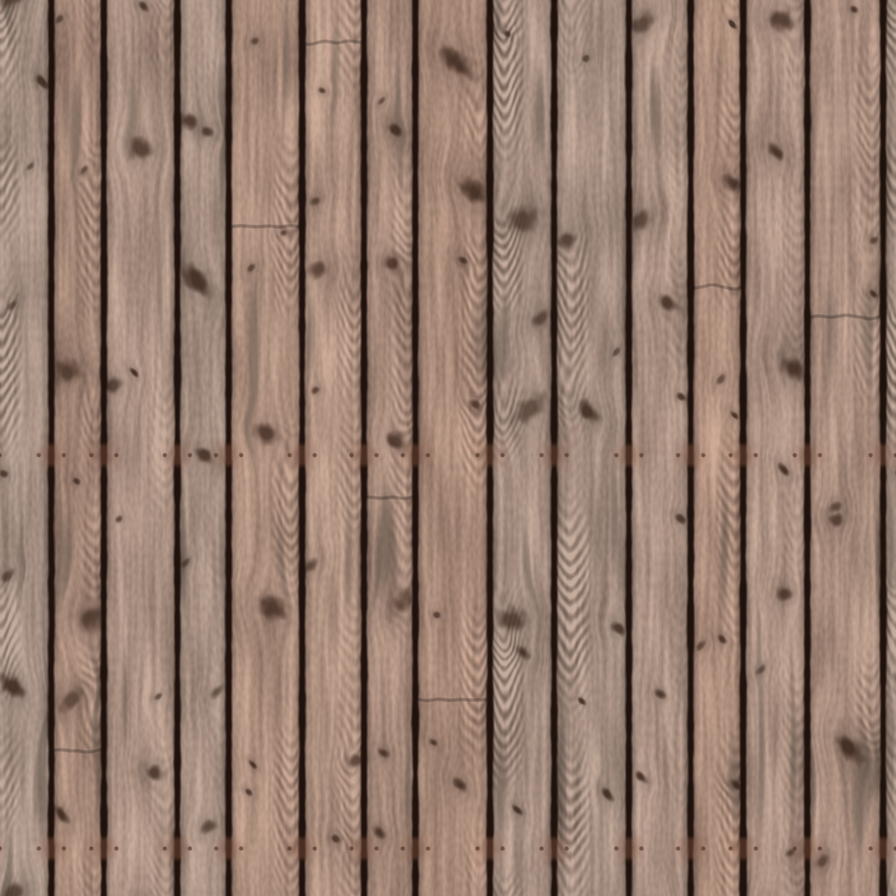
Write a WebGL 1 fragment shader that draws this texture.

```glsl
precision highp float;
// Weathered vertical timber planks of uneven width, with knots, curly grain and nail rows.

uniform vec2 u_resolution;

vec2 hash2(vec2 p) {
  return fract(sin(vec2(dot(p, vec2(127.1, 311.7)), dot(p, vec2(269.5, 183.3)))) * 43758.5);
}

// Dot of a lattice gradient with the offset from its corner; wraps vertically.
float corner(vec2 cell, vec2 offset, float period) {
  float angle = 6.2832 * hash2(vec2(cell.x, mod(cell.y, period))).x;
  return dot(vec2(cos(angle), sin(angle)), offset);
}

// Gradient noise, about -0.7 to 0.7, repeating after "period" cells in y.
float noise(vec2 p, float period) {
  vec2 i = floor(p), f = fract(p);
  vec2 s = f * f * f * (f * (f * 6.0 - 15.0) + 10.0);
  vec2 e = vec2(1.0, 0.0);
  return mix(mix(corner(i, f, period), corner(i + e.xy, f - e.xy, period), s.x),
             mix(corner(i + e.yx, f - e.yx, period), corner(i + e.xx, f - e.xx, period), s.x), s.y);
}

float wrapDelta(float a, float b) {
  return fract(a - b + 0.5) - 0.5;
}

void main() {
  vec2 uv = gl_FragCoord.xy / u_resolution;
  float x = fract(uv.x - 0.0573), y = uv.y;

  // Find the plank: widths in 768ths of the canvas, the two zeros are padding.
  mat4 widths = mat4(45.0, 63.0, 44.0, 63.0, 53.0, 44.0, 64.0, 55.0,
                     64.0, 53.0, 45.0, 55.0, 65.0, 55.0, 0.0, 0.0) / 768.0;
  float left = 0.0, width = 0.06, id = 0.0, start = 0.0;
  for (int i = 0; i < 4; i++) {
    for (int j = 0; j < 4; j++) {
      float next = start + widths[i][j];
      if (x >= start && x < next) {
        left = start;
        width = widths[i][j];
        id = float(i * 4 + j);
      }
      start = next;
    }
  }
  float across = x - left;
  vec2 plankRand = hash2(vec2(id, 31.0));

  // Scattered knots, which also push the grain aside.
  float knot = 0.0, halo = 0.0, bend = 0.0;
  float ragged = noise(vec2(x * 110.0, y * 80.0), 80.0);
  for (int k = 0; k < 7; k++) {
    vec2 place = hash2(vec2(id, float(k) + 3.0));
    vec2 look = hash2(vec2(float(k) + 17.0, id + 5.0));
    vec2 d = vec2(across - width * mix(0.12, 0.88, place.x),
                  wrapDelta(y, (float(k) + place.y) / 7.0));
    float radius = mix(0.0035, 0.0135, look.x * look.x * look.x);
    float e = length(vec2(d.x / 1.15, d.y + d.x * (look.y - 0.5) * 1.4)) / radius;
    knot = max(knot, (1.0 - smoothstep(0.3, 1.5, e + 0.5 * ragged)) * mix(0.6, 1.0, look.y));
    halo += exp(-e * e * 0.25);
    bend += d.x * exp(-e * e * 0.12);
  }

  // Straight grain: fine fibres, wider streaks and soft blotches.
  float gx = x - 0.6 * bend + 0.002 * noise(vec2(x * 25.0, y * 9.0), 9.0);
  float tone = 0.56 + 0.25 * (plankRand.x - 0.5);
  tone += 0.5 * noise(vec2(gx * 190.0, y * 11.0), 11.0);
  tone += 0.42 * noise(vec2(gx * 85.0, y * 5.0 + 2.0), 5.0);
  tone += 0.45 * noise(vec2(gx * 22.0, y * 9.0), 9.0);
  tone += 0.25 * noise(vec2(x * 260.0, y * 120.0), 120.0);

  // Curly grain: nested arches along one side of some planks.
  bool curly = id == 7.0 || id == 8.0 || id == 13.0;
  float dx = across - width * (curly ? 0.22 : 0.85);
  float arch = y - 2.0 * sqrt(dx * dx + 0.00002) - 1.5 * bend;
  float rings = sin(6.2832 * 60.0 * arch + 5.0 * noise(vec2(x * 40.0, y * 14.0), 14.0));
  float patches = smoothstep(-0.25, 0.25, noise(vec2(id * 3.7, y * 6.0), 6.0));
  float reach = 1.0 - smoothstep(0.008, 0.028, abs(dx));
  tone += rings * reach * patches * (curly ? 0.6 : 0.4 * plankRand.y);

  vec3 wood = mix(vec3(0.53, 0.44, 0.39), vec3(0.75, 0.64, 0.575), clamp(tone, -0.3, 1.15));
  wood *= mix(vec3(0.97, 1.0, 1.02), vec3(1.03, 0.99, 0.97), plankRand.y);

  // Long grey stains and sparse short cracks across the grain.
  float stain = smoothstep(0.28, 0.55, noise(vec2(gx * 55.0, y * 4.0 + 1.0), 4.0));
  wood = mix(wood, vec3(0.38, 0.33, 0.29), 0.55 * stain);
  float crackY = wrapDelta(y, plankRand.x + 0.006 * noise(vec2(x * 40.0, 2.0), 50.0));
  float crack = 1.0 - smoothstep(0.0007, 0.003, abs(crackY));
  wood *= 1.0 - 0.25 * crack * step(0.5, plankRand.y);

  // Knot shading.
  wood *= 1.0 - 0.13 * min(halo, 1.0);
  wood = mix(wood, vec3(0.24, 0.155, 0.115), 0.88 * knot);

  // Two nail rows, with rusty wood around the nails near each edge.
  float edge = min(across, width - across);
  float row = min(abs(wrapDelta(y, 0.492)), abs(wrapDelta(y, 0.053)));
  float rust = exp(-row * row * 6000.0) * (1.0 - smoothstep(0.003, 0.024, edge));
  wood = mix(wood, vec3(0.60, 0.42, 0.34), 0.45 * rust);
  float nail = 1.0 - smoothstep(0.0012, 0.0034, length(vec2(edge - 0.014, row)));
  wood = mix(wood, vec3(0.28, 0.19, 0.15), 0.65 * nail);

  // Dark gaps with worn edges; the joist shows faintly behind the nail rows.
  edge += 0.0014 * noise(vec2(x * 20.0, y * 18.0), 18.0);
  edge += 0.0008 * noise(vec2(x * 50.0, y * 70.0), 70.0);
  wood *= mix(0.82, 1.0, smoothstep(0.003, 0.012, edge));
  float joist = 1.0 - smoothstep(0.008, 0.016, row);
  vec3 gapColor = mix(vec3(0.12, 0.065, 0.045), vec3(0.29, 0.18, 0.13), joist);
  float gap = 1.0 - smoothstep(0.0015, 0.0055, edge);

  gl_FragColor = vec4(mix(wood, gapColor, gap), 1.0);
}
```
